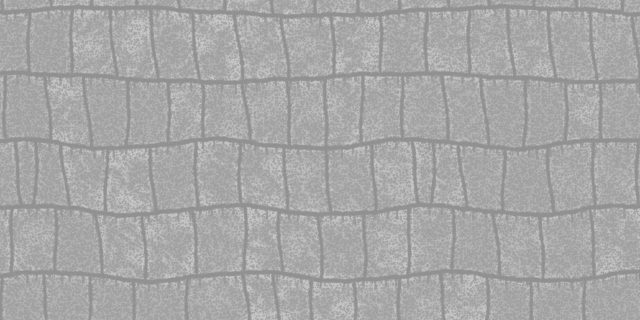
Reproduce this texture map procedurally as a Shadertoy shader.

```glsl
const float PERIOD = 1.242;          // width of one hide repeat, in canvas heights
const float WAVE = 6.28318 / PERIOD;

vec2 hash2(vec2 p) {
    p = vec2(dot(p, vec2(127.1, 311.7)), dot(p, vec2(269.5, 183.3)));
    return fract(sin(p) * 43758.55);
}

// Distance to the nearest scattered point
float cellular(vec2 p) {
    vec2 cell = floor(p), f = p - cell;
    float nearest = 2.0;
    for (int j = -1; j <= 1; j++)
        for (int i = -1; i <= 1; i++) {
            vec2 o = vec2(i, j);
            nearest = min(nearest, length(o + hash2(cell + o) - f));
        }
    return nearest;
}

// Height of the groove above a row of plates
float rowGroove(float row, float x) {
    float slow = -0.013 * cos(WAVE * (x - 0.34 + 0.29 * row));
    float quick = 0.014 * cos(2.0 * WAVE * (x - 0.25 - 0.055 * row));
    float ripple = 0.0025 * sin(23.0 * x + 4.0 * row) + 0.001 * sin(71.0 * x);
    return 0.036 + 0.207 * row + (row < 2.0 ? slow : quick) + ripple;
}

// Position of a groove between two plates, at depth v down the row
float plateGroove(float row, float id, float count, float v) {
    float starts[5] = float[](0.09, 0.148, 0.065, 0.036, 0.005);
    float base = starts[(int(row) + 5) % 5] + id * PERIOD / count;
    vec2 rnd = hash2(vec2(mod(id, count), row + 7.0));
    float shift = (rnd.x - 0.5) * 0.022;
    if (row == 0.0) shift = 0.017 * cos(WAVE * (base - 0.09)) - 0.017;
    if (row > 2.0) {
        float bump = (mod(base, PERIOD) - 0.7) / 0.14;
        shift = (row > 3.0 ? 0.078 : 0.042) * exp(-bump * bump);
    }
    float slant = (v - 0.5) * (rnd.y * 0.035 - 0.007);
    return base + shift + slant + 0.003 * sin(v * 6.0 + rnd.x * 6.28);
}

void mainImage(out vec4 fragColor, in vec2 fragCoord) {
    vec2 p = fragCoord / iResolution.y;
    p.y = 1.0 - p.y;
    float aa = 0.7 / iResolution.y;

    // Rows
    float row = -1.0, depth = 0.2, rowDist = 1.0;
    for (int k = -1; k <= 5; k++) {
        float d = p.y - rowGroove(float(k), p.x);
        rowDist = min(rowDist, abs(d));
        if (d > 0.0) { row = float(k); depth = d; }
    }

    // Plates within the row
    float count = row == 1.0 ? 10.0 : 9.0;
    float guess = floor(p.x * count / PERIOD), plate = guess - 3.0, plateDist = 1.0;
    for (int i = -3; i <= 2; i++) {
        float id = guess + float(i);
        float d = p.x - plateGroove(row, id, count, depth / 0.207);
        plateDist = min(plateDist, abs(d));
        if (d > 0.0) plate = id;
    }
    if (row == 2.0)  // narrow sliver once per repeat
        plateDist = min(plateDist, abs(mod(p.x - 0.11 + 0.62, PERIOD) - 0.62 - 0.006 * sin(depth * 20.0)));

    // Pebbled grain
    float fine = cellular(p * 125.0);
    float coarse = cellular(p * 58.0 + 9.0);
    float grain = 0.65 * fine + 0.35 * coarse;
    float tone = mix(0.632, 0.683, smoothstep(0.34, 0.62, grain));
    tone -= 0.03 * smoothstep(0.2, 0.06, grain);

    // Worn blotches and diagonal scuffs, stronger on some plates
    vec2 warp = 0.012 * vec2(sin(p.y * 61.0 + p.x * 23.0), sin(p.x * 53.0 - p.y * 31.0));
    vec2 plateRnd = hash2(vec2(plate, row + 31.0));
    float centre = (p.x - 0.95) / 0.4;
    float wear = plateRnd.x * plateRnd.x * 0.75 + 0.45 * exp(-centre * centre);
    float dir = row > 1.5 ? 1.0 : -1.0;
    vec2 q = p + warp;
    float scuff = smoothstep(0.42, 0.1, cellular(vec2(q.x + dir * q.y, q.y - dir * q.x) * vec2(8.0, 22.0)));
    float blotch = smoothstep(0.5, 0.12, cellular(q * vec2(8.0, 9.0) + 4.0));
    float worn = wear * max(scuff * 0.8, blotch) * smoothstep(0.12, 0.5, grain);
    tone += 0.11 * worn;

    // Pale broken rims
    float edge = min(rowDist, plateDist);
    float rim = smoothstep(0.022, 0.008, edge) * 0.6 + smoothstep(0.04, 0.012, depth) * 0.5;
    tone += 0.065 * rim * smoothstep(0.22, 0.55, grain + 0.08 * sin(p.x * 47.0 + p.y * 39.0));
    tone = min(tone, 0.77);

    // Short notches hanging below each row groove
    float notchId = floor(p.x / 0.034);
    vec2 notchRnd = hash2(vec2(notchId, row + 53.0));
    float notchX = abs(p.x - (notchId + 0.3 + 0.4 * notchRnd.x) * 0.034 - 0.1 * (depth - 0.02) * (notchRnd.y - 0.5));
    float notch = smoothstep(0.0038 + aa, 0.0012, notchX);
    notch *= smoothstep(0.008, -0.004, depth - 0.016 - 0.018 * notchRnd.y) * step(0.15, notchRnd.x);
    tone = mix(tone, 0.585, notch * 0.8);

    // Grooves with slightly rough edges
    float rough = 0.003 * (coarse - 0.45);
    float cut = max(smoothstep(0.0085 + aa, 0.0055 - aa, rowDist + rough),
                    smoothstep(0.0068 + aa, 0.0038 - aa, plateDist + rough));
    tone = mix(tone, 0.56 + 0.02 * fine, cut);

    fragColor = vec4(vec3(tone), 1.0);
}
```
